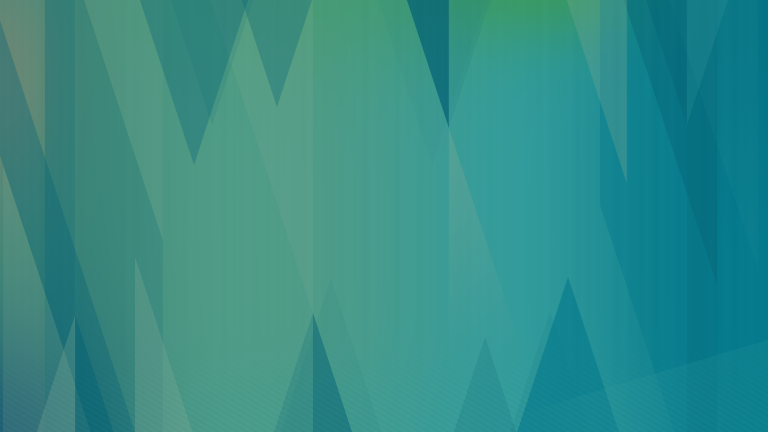
A Shadertoy shader for this background:

```glsl
const float SLOPE = 0.328;          // sideways run of every slanted edge
const float ASPECT = 16.0 / 9.0;
const vec3 MOSS   = vec3(0.26, 0.54, 0.47);
const vec3 SAGE   = vec3(0.31, 0.61, 0.53);
const vec3 AQUA   = vec3(0.20, 0.61, 0.61);
const vec3 OCEAN  = vec3(0.02, 0.48, 0.55);
const vec3 DEEP   = vec3(0.02, 0.39, 0.46);
const vec3 PALE   = vec3(0.48, 0.66, 0.58);
const vec3 LEAF   = vec3(0.24, 0.60, 0.32);
const vec3 CLAY   = vec3(0.46, 0.53, 0.46);
const vec3 INDIGO = vec3(0.09, 0.33, 0.45);
const vec2 BOTH = vec2(1.0), LEFT = vec2(1.0, 0.0), RIGHT = vec2(0.0, 1.0);
const float UP = 1.0, DOWN = -1.0;  // the way a wedge opens
const float GRAIN = 0.016;
const float HATCH = 0.008;
const float HATCH_COUNT = 75.0;

float cover(float d) {
    return clamp(d * iResolution.y + 0.5, 0.0, 1.0);
}

// Signed offset to the right of a falling edge through a point
float fallingEdge(vec2 p, vec2 through) {
    return p.x - through.x + SLOPE * (p.y - through.y);
}

// Triangle that opens from its apex; sides picks slanted or upright flanks
float wedge(vec2 p, vec2 apex, float opening, vec2 sides) {
    vec2 q = p - apex;
    vec2 reach = SLOPE * sides * q.y * opening;
    return cover(min(q.x + reach.x, reach.y - q.x));
}

float slope1(float i) {
    return fract(sin(i * 127.1) * 4375.85) * 2.0 - 1.0;
}

float gradientNoise(float x) {
    float i = floor(x), f = x - i;
    float u = f * f * f * (f * (f * 6.0 - 15.0) + 10.0);
    return mix(slope1(i) * f, slope1(i + 1.0) * (f - 1.0), u);
}

float glow(vec2 p, vec2 center, vec2 size) {
    vec2 q = (p - center) / size;
    return exp(-dot(q, q));
}

vec3 backdrop(vec2 p) {
    vec3 c = mix(MOSS, SAGE, smoothstep(0.1, 0.55, p.x));
    c = mix(c, AQUA, smoothstep(0.65, 1.25, p.x));
    c = mix(c, OCEAN, smoothstep(1.15, 1.72, p.x));
    c = mix(c, LEAF, 0.75 * glow(p, vec2(1.25, 1.04), vec2(0.28, 0.13)));
    c = mix(c, LEAF, 0.35 * glow(p, vec2(0.8, 1.05), vec2(0.45, 0.22)));
    c = mix(c, CLAY, 0.8 * glow(p, vec2(0.0, 0.82), vec2(0.14, 0.3)));
    c = mix(c, INDIGO, 0.8 * glow(p, vec2(0.0, -0.05), vec2(0.25, 0.3)));
    c = mix(c, AQUA, 0.3 * glow(p, vec2(0.95, 0.0), vec2(0.5, 0.16)));
    return c;
}

void mainImage(out vec4 fragColor, in vec2 fragCoord) {
    vec2 p = fragCoord / iResolution.xy * vec2(ASPECT, 1.0);
    vec3 c = backdrop(p);

    // Left panels and slanted bands
    float leftFold = min(p.x - 0.174, min(0.377 - p.x, -fallingEdge(p, vec2(0.377, 0.444))));
    c = mix(c, DEEP, 0.16 * cover(leftFold));
    c = mix(c, PALE, 0.16 * cover(min(0.377 - p.x, fallingEdge(p, vec2(0.377, 0.444)))));
    c = mix(c, DEEP, 0.33 * cover(min(p.x - 0.104, 0.174 - p.x)));
    float band = min(fallingEdge(p, vec2(0.007, 0.618)), -fallingEdge(p, vec2(0.3125, 0.0)));
    c = mix(c, DEEP, 0.36 * cover(band));
    c = mix(c, PALE, 0.18 * wedge(p, vec2(0.007, 0.618), DOWN, RIGHT));

    // Right panels
    c = mix(c, OCEAN, 0.45 * cover(min(p.x - 1.389, fallingEdge(p, vec2(1.389, 0.525)))));
    c = mix(c, DEEP, 0.42 * wedge(p, vec2(1.66, 0.34), UP, LEFT));
    c = mix(c, DEEP, 0.2 * cover(min(p.x - 1.59, 1.66 - p.x)));
    c = mix(c, DEEP, 0.3 * smoothstep(0.4, 1.0, p.y) * cover(p.x - 1.66));
    c = mix(c, AQUA, 0.1 * wedge(p, vec2(1.755, 0.375), UP, LEFT));

    // Wedges hanging from the top
    c = mix(c, PALE, 0.2 * wedge(p, vec2(0.7245, 0.2755), UP, LEFT));
    c = mix(c, DEEP, 0.12 * wedge(p, vec2(0.491, 0.71), UP, BOTH));
    c = mix(c, DEEP, 0.34 * wedge(p, vec2(0.449, 0.618), UP, BOTH));
    c = mix(c, DEEP, 0.32 * wedge(p, vec2(0.641, 0.752), UP, BOTH));
    c = mix(c, DEEP, 0.05 * wedge(p, vec2(1.0, 0.618), UP, BOTH));
    c = mix(c, DEEP, 0.75 * wedge(p, vec2(1.039, 0.704), UP, LEFT));
    c = mix(c, DEEP, 0.1 * wedge(p, vec2(1.039, 0.704), UP, RIGHT));
    c = mix(c, PALE, 0.3 * wedge(p, vec2(1.451, 0.576), UP, LEFT));
    c = mix(c, DEEP, 0.4 * wedge(p, vec2(1.59, 0.711), UP, LEFT));
    c = mix(c, AQUA, 0.22 * wedge(p, vec2(1.59, 0.711), UP, RIGHT));

    // Wedges rising from the bottom
    c = mix(c, PALE, 0.35 * smoothstep(0.1, 0.7, p.y) * wedge(p, vec2(1.039, 0.704), DOWN, RIGHT));
    c = mix(c, PALE, 0.3 * wedge(p, vec2(0.174, 0.271), DOWN, LEFT));
    c = mix(c, DEEP, 0.5 * wedge(p, vec2(0.174, 0.271), DOWN, RIGHT));
    c = mix(c, PALE, 0.33 * wedge(p, vec2(0.3125, 0.405), DOWN, RIGHT));
    c = mix(c, DEEP, 0.07 * wedge(p, vec2(0.766, 0.356), DOWN, BOTH));
    c = mix(c, DEEP, 0.2 * wedge(p, vec2(0.7245, 0.2755), DOWN, LEFT));
    c = mix(c, DEEP, 0.52 * wedge(p, vec2(0.7245, 0.2755), DOWN, RIGHT));
    c = mix(c, DEEP, 0.18 * wedge(p, vec2(1.123, 0.22), DOWN, BOTH));
    c = mix(c, DEEP, 0.1 * wedge(p, vec2(1.273, 0.28), DOWN, BOTH));
    c = mix(c, OCEAN, 0.65 * wedge(p, vec2(1.315, 0.359), DOWN, BOTH));

    // Low shallow sheen, upright grain and fine hatching
    c = mix(c, AQUA, 0.18 * cover(0.04 + 0.3 * (p.x - 1.2) - p.y) * smoothstep(1.15, 1.4, p.x));
    c += GRAIN * gradientNoise(p.x * 55.0) * smoothstep(0.0, 0.3, p.y);
    float low = smoothstep(0.25, 0.0, p.y);
    c += HATCH * low * sin(6.2832 * HATCH_COUNT * (p.x * 0.6 + p.y));
    fragColor = vec4(c, 1.0);
}
```
